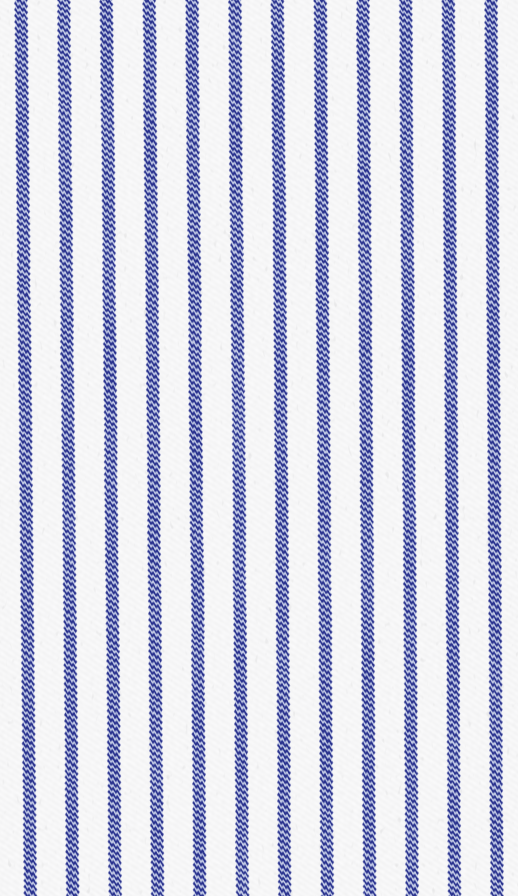
A Shadertoy shader for this texture:

```glsl
// Woven white shirting with twelve slightly leaning blue pinstripes of twill yarn
const float TAU = 6.2831853;

vec2 hashGradient(vec2 cell) {
    vec2 h = vec2(dot(cell, vec2(127.1, 311.7)), dot(cell, vec2(269.5, 183.3)));
    return 2.0 * fract(sin(h) * 43758.545) - 1.0;
}

// Gradient noise, roughly -0.7 to 0.7
float gradientNoise(vec2 p) {
    vec2 i = floor(p), f = fract(p);
    vec2 u = f * f * f * (f * (f * 6.0 - 15.0) + 10.0);
    float a = dot(hashGradient(i), f);
    float b = dot(hashGradient(i + vec2(1, 0)), f - vec2(1, 0));
    float c = dot(hashGradient(i + vec2(0, 1)), f - vec2(0, 1));
    float d = dot(hashGradient(i + vec2(1, 1)), f - vec2(1, 1));
    return mix(mix(a, b, u.x), mix(c, d, u.x), u.y);
}

// White ground: fine twill ribs, loose grain and faint dashed gaps between yarns
vec3 whiteCloth(vec2 uv, float across) {
    float rows = uv.y * 144.0;
    float rib = sin(TAU * (rows + across * 4.5));
    float grain = gradientNoise(uv * vec2(110.0, 170.0));
    float gap = smoothstep(0.25, 0.6, gradientNoise(vec2(across * 9.0, rows * 0.7)));
    return vec3(0.965, 0.965, 0.968) + 0.007 * rib + 0.018 * grain - 0.045 * gap;
}

// Blue yarn: wavy diagonal floats that fall to the right, dark over pale
vec3 blueYarn(vec2 uv, float offset, float id) {
    float wander = 0.35 * gradientNoise(vec2(id * 7.3, uv.y * 45.0));
    float ripple = 0.16 * sin(TAU * offset / 0.1);
    float twill = 0.5 + 0.5 * sin(TAU * (uv.y * 144.0 + offset * 4.5 + ripple + wander + id * 0.37));
    float wear = 0.28 * gradientNoise(vec2(offset * 18.0 + id * 11.0, uv.y * 120.0))
               + 0.12 * gradientNoise(vec2(id * 3.7, uv.y * 9.0));
    float tone = clamp(twill * 0.95 + wear, 0.0, 1.0);
    vec3 ink = mix(vec3(0.17, 0.20, 0.56), vec3(0.42, 0.46, 0.71), smoothstep(0.0, 0.5, tone));
    return mix(ink, vec3(0.75, 0.78, 0.89), smoothstep(0.45, 1.0, tone));
}

void mainImage(out vec4 fragColor, in vec2 fragCoord) {
    vec2 uv = fragCoord / iResolution.xy;

    // Stripe coordinate: the cloth leans left and spreads a little towards the top
    float pitch = mix(0.0819, 0.0825, uv.y);
    float across = (uv.x - mix(0.0586, 0.0405, uv.y)) / pitch;
    float id = round(across);
    float offset = across - id + 0.02 * gradientNoise(vec2(id * 5.1, uv.y * 14.0));

    // Yarn edges are scalloped by the weave
    float scallop = 0.013 * sin(TAU * (uv.y * 144.0 + sign(offset) * 0.25 + id * 0.37));
    float edge = abs(offset) - 0.143 - scallop;
    float blur = 0.7 / (iResolution.x * pitch) + 0.008;
    float stripe = 1.0 - smoothstep(-blur, blur, edge);

    vec3 color = mix(whiteCloth(uv, across), blueYarn(uv, offset, id), stripe);
    fragColor = vec4(clamp(color, 0.0, 1.0), 1.0);
}
```
